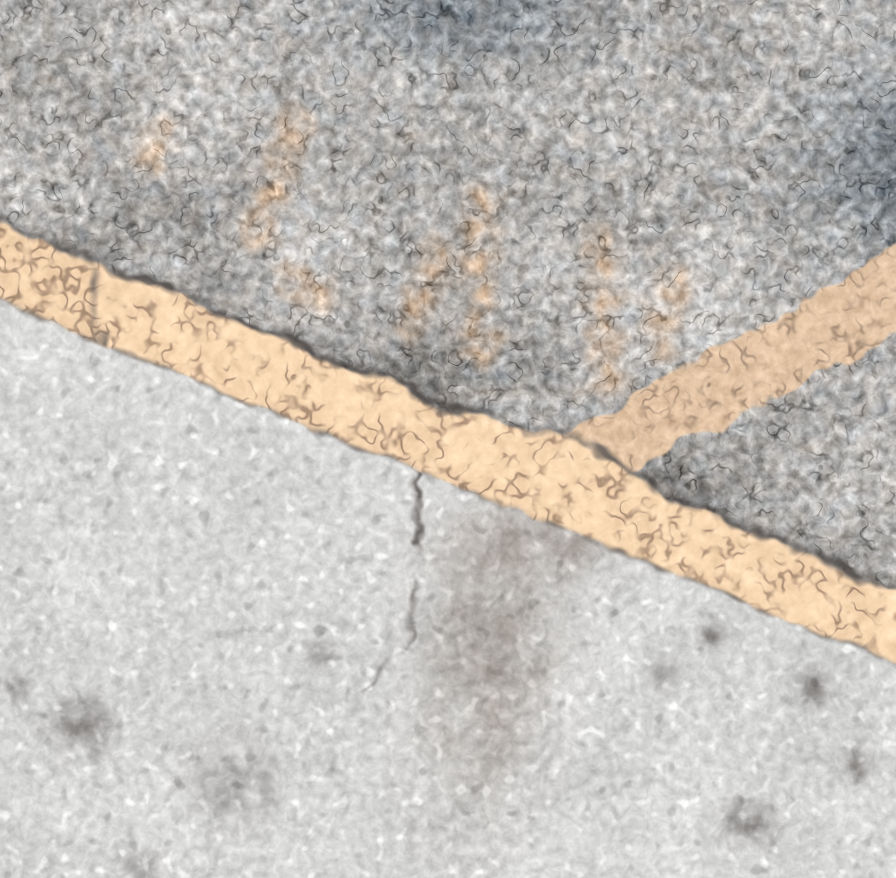
This texture is drawn by a Shadertoy shader. Its source:

```glsl
// Weathered road surface: rough dark asphalt above, pale concrete below,
// divided by a cracked yellow paint band with a second band branching off.
// Bands are sloped lines with noisy edges; grain is layered gradient noise.

#define ASPHALT vec3(0.72, 0.712, 0.703)
#define CONCRETE vec3(0.84, 0.84, 0.835)
#define PAINT vec3(0.99, 0.865, 0.72)
#define WORN_PAINT vec3(0.88, 0.74, 0.61)
#define GRIME vec3(0.43, 0.41, 0.40)
#define GRAIN_SCALE 78.0
#define ASPHALT_GRAIN 0.50
#define CONCRETE_GRAIN 0.23
#define CREVICE_DEPTH 0.15
#define EDGE_SOFT 0.0028

vec2 hash2(vec2 cell) {
    vec3 q = fract(vec3(cell.xyx) * vec3(0.1031, 0.1030, 0.0973));
    q += dot(q, q.yzx + 33.33);
    return fract((q.xx + q.yz) * q.zy) * 2.0 - 1.0;
}

float noise(vec2 p) {
    vec2 i = floor(p), f = fract(p);
    vec2 u = f * f * f * (f * (f * 6.0 - 15.0) + 10.0);
    float a = dot(hash2(i), f);
    float b = dot(hash2(i + vec2(1, 0)), f - vec2(1, 0));
    float c = dot(hash2(i + vec2(0, 1)), f - vec2(0, 1));
    float d = dot(hash2(i + 1.0), f - 1.0);
    return mix(mix(a, b, u.x), mix(c, d, u.x), u.y);
}

float fbm(vec2 p) {
    float sum = 0.0, amp = 0.6;
    for (int i = 0; i < 3; i++) {
        sum += amp * noise(p);
        p = mat2(1.6, 1.2, -1.2, 1.6) * p + 7.3;
        amp *= 0.55;
    }
    return sum;
}

float segment(vec2 p, vec2 a, vec2 b) {
    vec2 ab = b - a;
    return length(p - a - ab * clamp(dot(p - a, ab) / dot(ab, ab), 0.0, 1.0));
}

float blob(vec2 p, vec2 center, vec2 radius) {
    vec2 d = (p - center) / radius;
    return exp(-dot(d, d));
}

float inside(float d) { return smoothstep(EDGE_SOFT, -EDGE_SOFT, d); }

// Ghost strokes of paint left in the asphalt: start and end points
const vec4 STREAKS[7] = vec4[7](
    vec4(0.336, 0.860, 0.295, 0.735), vec4(0.548, 0.772, 0.546, 0.600),
    vec4(0.503, 0.712, 0.466, 0.630), vec4(0.684, 0.725, 0.692, 0.565),
    vec4(0.768, 0.680, 0.752, 0.610), vec4(0.332, 0.680, 0.366, 0.667),
    vec4(0.185, 0.850, 0.170, 0.820));

// Dark spots on the concrete: centre, radius, strength
const vec4 SPOTS[10] = vec4[10](
    vec4(0.093, 0.173, 0.030, 0.8), vec4(0.265, 0.110, 0.050, 0.5),
    vec4(0.811, 0.278, 0.012, 0.9), vec4(0.927, 0.218, 0.017, 0.9),
    vec4(0.977, 0.130, 0.016, 0.8), vec4(0.852, 0.063, 0.027, 0.7),
    vec4(0.757, 0.229, 0.015, 0.5), vec4(0.365, 0.255, 0.014, 0.5),
    vec4(0.020, 0.215, 0.013, 0.5), vec4(0.165, 0.010, 0.024, 0.5));

vec3 asphalt(vec2 p, float grain) {
    vec3 col = ASPHALT + 0.20 * fbm(p * 7.0) + 0.10 * noise(p * 20.0);
    float blue = blob(p, vec2(0.53, 0.99), vec2(0.14, 0.06)) + blob(p, vec2(1.02, 0.82), vec2(0.10, 0.12));
    col -= vec3(0.17, 0.14, 0.11) * blue;
    col -= 0.20 * blob(p, vec2(0.49, 0.58), vec2(0.10, 0.035));
    col -= 0.12 * blob(p, vec2(0.80, 0.46), vec2(0.07, 0.04));
    col -= 0.10 * blob(p, vec2(0.19, 0.76), vec2(0.08, 0.04));
    float wear = smoothstep(-0.3, 0.35, noise(p * 48.0 + 9.0));
    for (int i = 0; i < 7; i++) {
        float d = segment(p, STREAKS[i].xy, STREAKS[i].zw) + 0.016 * noise(p * 35.0);
        col = mix(col, WORN_PAINT - 0.03, smoothstep(0.034, 0.0, d) * (0.25 + 0.5 * wear));
    }
    // Dark broken crevices between the stones, with a faint tint
    float seam = abs(noise(p * 58.0 + 13.0) + 0.4 * noise(p * 120.0));
    float crevice = smoothstep(0.13, 0.0, seam) * smoothstep(-0.1, 0.3, noise(p * 40.0 + 17.0));
    col -= CREVICE_DEPTH * 1.4 * crevice;
    float tint = noise(p * 48.0 + 31.0);
    return col + ASPHALT_GRAIN * grain + vec3(0.03, 0.0, -0.03) * tint;
}

vec3 concrete(vec2 p, float grain) {
    vec3 col = CONCRETE + 0.10 * fbm(p * 6.0 + 4.0) + 0.05 * noise(p * 19.0);
    float stain = blob(p, vec2(0.56 + 0.12 * (p.y - 0.25), 0.25), vec2(0.075, 0.16));
    stain += 0.8 * blob(p, vec2(0.61, 0.38), vec2(0.10, 0.035));
    col -= vec3(0.14, 0.165, 0.18) * stain * (0.9 + 1.3 * fbm(p * 22.0));
    vec2 wobble = vec2(noise(p * 38.0), noise(p * 38.0 + 5.0));
    for (int i = 0; i < 10; i++)
        col = mix(col, GRIME, 0.8 * SPOTS[i].w * blob(p + 0.9 * SPOTS[i].z * wobble, SPOTS[i].xy, SPOTS[i].zz));
    vec2 q = p + 0.014 * wobble + 0.006 * noise(p * 90.0);
    float crack = min(segment(q, vec2(0.472, 0.47), vec2(0.478, 0.375)), segment(q, vec2(0.478, 0.375), vec2(0.465, 0.27)));
    crack = min(crack, segment(q, vec2(0.465, 0.27), vec2(0.412, 0.215)) + 0.0015);
    float fade = clamp(0.45 + 1.4 * noise(p * 30.0) + 0.25 * smoothstep(0.38, 0.43, p.y), 0.0, 0.9);
    col = mix(col, GRIME, fade * smoothstep(0.007, 0.0, crack));
    col += 0.12 * smoothstep(0.15, 0.5, noise(p * 75.0 + 21.0));
    col -= CREVICE_DEPTH * 0.7 * smoothstep(0.2, 0.5, noise(p * 62.0 + 40.0));
    return col + CONCRETE_GRAIN * grain;
}

vec3 paint(vec2 p, vec3 base, float density) {
    float vein = abs(noise(p * 46.0) + 0.5 * noise(p * 95.0 + 6.0));
    float worn = smoothstep(-0.15, 0.3, 0.6 * noise(p * 19.0 + 2.0) + 0.8 * noise(p * 55.0 + 3.0) + density);
    vec3 col = mix(base + 0.10 * fbm(p * 28.0), WORN_PAINT, 0.35 * worn);
    return mix(col, GRIME + vec3(0.15, 0.07, 0.0), 0.75 * worn * smoothstep(0.16, 0.0, vein));
}

void mainImage(out vec4 fragColor, in vec2 fragCoord) {
    vec2 p = fragCoord / iResolution.y;
    vec2 warp = vec2(noise(p * 50.0), noise(p * 50.0 + 8.0));
    float grain = fbm(p * GRAIN_SCALE + 0.5 * warp);
    float ragged = 0.014 * noise(p * 19.0) + 0.006 * noise(p * 55.0);

    // Signed distances to the band edges, positive above each line
    float bump = 0.02 * exp(-pow((p.x - 0.66) / 0.07, 2.0));
    float top = (p.y - 0.745 + 0.408 * p.x - bump) * 0.926 + ragged;
    float bottom = (p.y - 0.657 + 0.404 * p.x) * 0.927 + 0.6 * ragged;
    float branchTop = (p.y - 0.143 - 0.56 * p.x) * 0.872 + 1.3 * ragged;
    float branchBottom = (p.y - 0.081 - 0.53 * p.x) * 0.883 + 1.8 * ragged;

    // Ground, then the branch above the main band, then the main band
    vec3 col = mix(concrete(p, grain), asphalt(p, grain), inside(-bottom));
    float branch = inside(max(max(branchTop, -branchBottom), -top));
    col = mix(col, paint(p, mix(WORN_PAINT, PAINT, 0.4), 0.0) + 0.16 * grain, 0.88 * branch);
    float band = inside(max(top, -bottom));
    float density = 0.22 * smoothstep(0.16, 0.08, p.x) + 0.15 * smoothstep(0.035, 0.0, bottom) * smoothstep(0.6, 0.4, p.x);
    col = mix(col, paint(p, PAINT, density) + 0.12 * grain, band);

    // Broken grime along the edges and the joint across the band
    float broken = 0.6 + 0.9 * noise(p * 13.0) + 1.1 * noise(p * 45.0);
    float rim = smoothstep(0.009, 0.0, abs(top - 0.002 + 0.009 * noise(p * 58.0))) * broken;
    rim += 0.6 * smoothstep(0.006, 0.0, abs(bottom)) * (0.45 + 1.8 * noise(p * 36.0));
    rim += 0.7 * band * broken * smoothstep(0.010, 0.0, abs(p.x - 0.108 + 0.025 * noise(p * 38.0)));
    col = mix(col, GRIME - 0.04, clamp(rim, 0.0, 0.85));
    col -= 0.08 * smoothstep(0.035, 0.0, top) * inside(-top) * (1.0 - branch);

    fragColor = vec4(clamp(col, 0.0, 1.0), 1.0);
}
```
